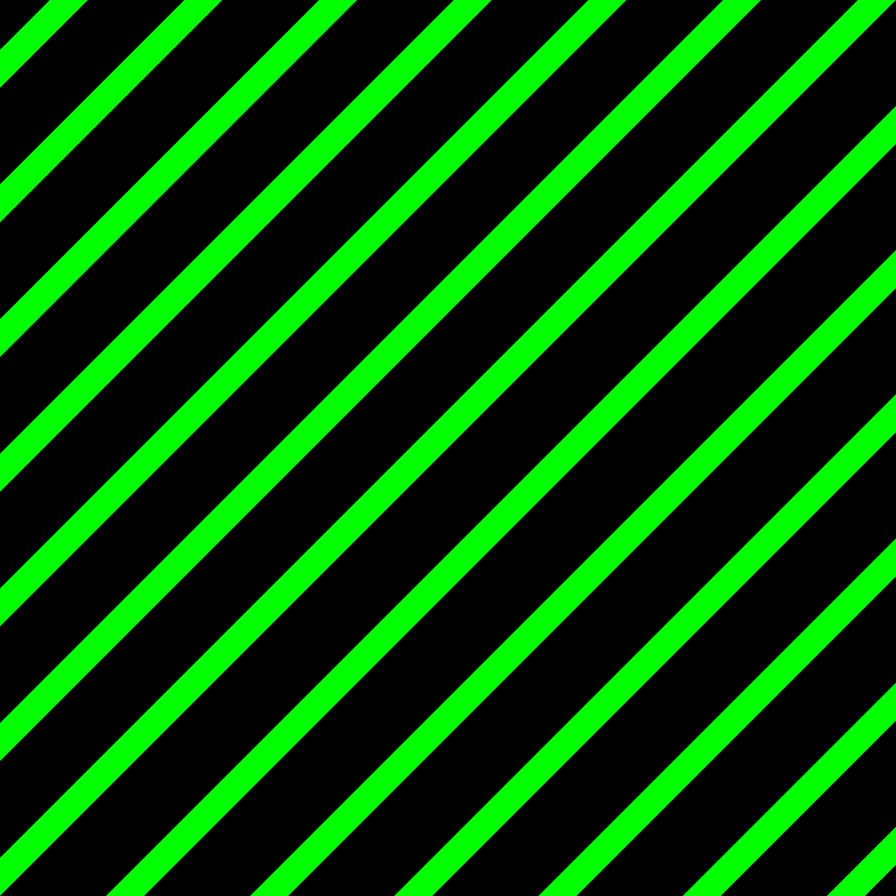
This pattern is drawn by a Shadertoy shader. Its source:

```glsl
// Thirteen bright green diagonal stripes rising to the right on black.
// Each stripe is a band around a line of constant x - y; the pitch is
// slightly wider below the central stripe than above it.

// Distance across the diagonal from the nearest stripe centre.
float stripeDistance(float across) {
    float fromCentral = across - 0.9785;
    float pitch = fromCentral < 0.0 ? 0.1503 : 0.1609;
    return abs(fromCentral - pitch * round(fromCentral / pitch));
}

void mainImage(out vec4 fragColor, in vec2 fragCoord) {
    vec2 uv = fragCoord / iResolution.xy;

    // Runs from 0 at the top left corner to 2 at the bottom right
    float across = uv.x + 1.0 - uv.y;

    // Solid band with an edge about one pixel wide
    float edge = 1.5 / min(iResolution.x, iResolution.y);
    float stripe = clamp(0.5 + (0.0212 - stripeDistance(across)) / edge, 0.0, 1.0);

    vec3 green = vec3(0.0, 1.0, 0.0);
    fragColor = vec4(green * stripe, 1.0);
}
```
